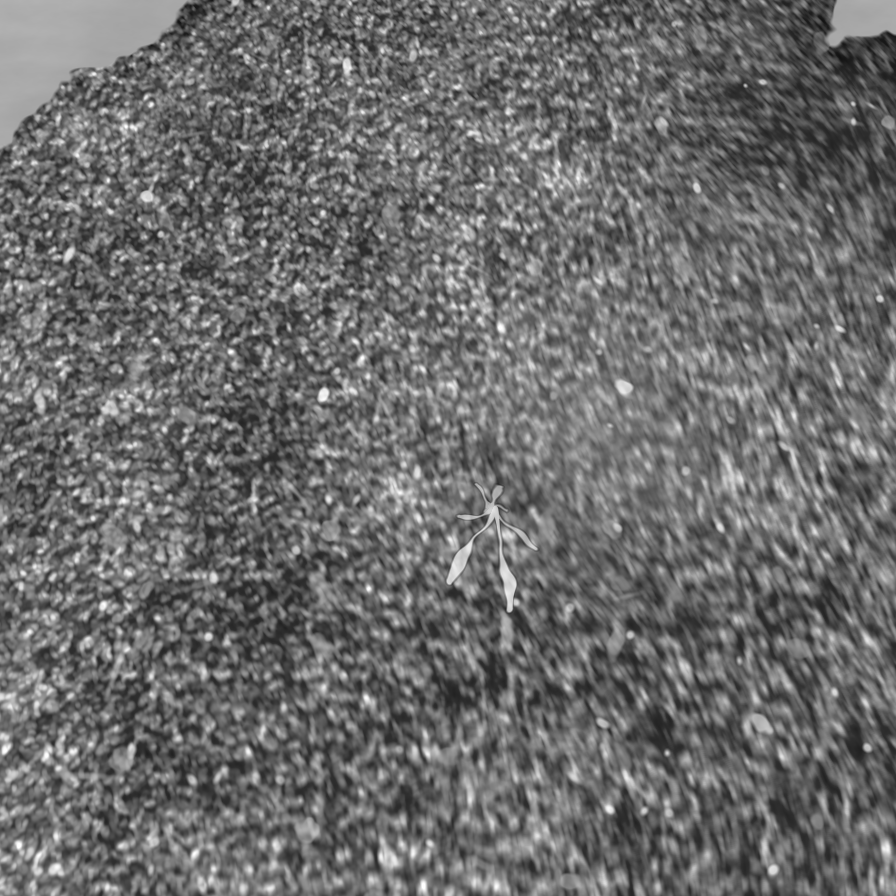
Give the GLSL for this texture, as a Shadertoy shader.

```glsl
// A heap of dark, crumbly soil seen at a slant, with pale floor in the top corners.
// Soft elliptical grains on two scales are smeared along a camera-shake direction,
// then strewn with pale flakes, twigs and one small forked root.
#define GRAIN_SIZE 0.0096
#define CONTRAST 0.93
#define SOIL_TONE 0.495
#define PATCH_DEPTH 0.28
#define CLUMP_DEPTH 0.16
#define SHAKE_MIN 0.003
#define SHAKE_MAX 0.014
#define FLOOR_TONE 0.65
#define ROOT_CENTER vec2(0.548, 0.432)
#define SHAKE_TAPS 7

float hash(vec2 p) {
    return fract(sin(dot(p, vec2(127.1, 311.7))) * 43758.5453);
}

vec2 hash2(vec2 p) {
    return vec2(hash(p), hash(p + 17.3));
}

mat2 turn(float a) {
    return mat2(cos(a), -sin(a), sin(a), cos(a));
}

float noise(vec2 p) {
    vec2 i = floor(p), f = fract(p);
    f = f * f * (3.0 - 2.0 * f);
    return mix(mix(hash(i), hash(i + vec2(1, 0)), f.x),
               mix(hash(i + vec2(0, 1)), hash(i + vec2(1, 1)), f.x), f.y);
}

float fbm(vec2 p) {
    float sum = 0.0, weight = 0.5;
    for (int i = 0; i < 4; i++) {
        sum += weight * noise(p);
        p = turn(0.6) * p * 2.03 + 5.7;
        weight *= 0.5;
    }
    return sum / 0.9375;
}

// Perspective: features grow towards the bottom edge
vec2 ground(vec2 p) {
    float scale = 1.3 - 0.5 * p.y;
    return vec2((p.x - 0.5) / scale, -log(scale) / 0.5) + 3.0;
}

// Soft blend of randomly turned elliptical grains with dark gaps
float grains(vec2 p) {
    vec2 cell = floor(p);
    float light = 0.0, total = 0.07;
    for (int y = -1; y <= 1; y++)
    for (int x = -1; x <= 1; x++) {
        vec2 id = cell + vec2(x, y);
        vec2 d = turn(6.28 * hash(id + 5.1)) * (p - id - 0.1 - 0.8 * hash2(id));
        d *= vec2(0.8, 1.25);
        float w = exp(-9.0 * dot(d, d));
        light += w * (0.12 + 0.88 * pow(hash(id + 9.4), 1.4));
        total += w;
    }
    return light / total;
}

float soil(vec2 p) {
    vec2 q = ground(p) / GRAIN_SIZE;
    return 0.58 * grains(q) + 0.42 * grains(turn(0.7) * q * 1.7);
}

// Scattered ragged ellipses: x is coverage, y is tone; shape holds half width and length
vec2 scatter(vec2 p, float size, float chance, vec2 shape, float lean, float spread) {
    vec2 q = ground(p) / size, id = floor(q);
    vec2 d = fract(q) - 0.35 - 0.3 * hash2(id + size);
    d = turn(lean + spread * (hash(id + 3.7) - 0.5)) * d;
    vec2 radius = shape * (0.4 + 0.6 * hash2(id + 8.2));
    float ragged = 0.5 * (noise(p * 130.0) - 0.5);
    float edge = (length(d / radius) - 1.0 + ragged) * min(radius.x, radius.y) * size;
    float keep = step(hash(id + 1.9), chance);
    return vec2(keep * smoothstep(0.0018, -0.0022, edge), hash(id + 6.6));
}

// Crooked limbs fan out around one point and swell at their tips
vec2 root(vec2 p) {
    vec2 best = vec2(0.0);
    p -= ROOT_CENTER;
    p += 0.008 * vec2(noise(p * 60.0 + 9.0) - 0.5, noise(p * 60.0 + 31.0) - 0.5);
    for (int i = 0; i < 7; i++) {
        float k = float(i), h = hash(vec2(k, 4.0)), g = hash(vec2(k, 7.0));
        float a = 3.4 + 0.79 * k + 0.6 * (g - 0.5);
        float len = 0.026 + 0.09 * max(0.0, -sin(a)) * (0.6 + 0.4 * h);
        vec2 d = turn(a) * (p - 0.012 * (vec2(h, g) - 0.5));
        float t = clamp(d.x / len, 0.0, 1.0);
        d.y += 0.018 * (g - 0.5) * sin(3.14 * t);
        float bulb = smoothstep(0.4, 0.75, t) * (1.0 - 0.6 * smoothstep(0.8, 1.0, t));
        float width = 0.002 + 0.0075 * h * bulb + 0.003 * (1.0 - smoothstep(0.0, 0.3, t));
        float cover = smoothstep(0.002, -0.002, length(d - vec2(t * len, 0.0)) - width);
        best = max(best, vec2(cover, cover * (0.7 + 0.2 * h)));
    }
    return best;
}

void mainImage(out vec4 fragColor, in vec2 fragCoord) {
    vec2 p = fragCoord / iResolution.y;

    // Smear grows to the right and towards the bottom
    float shake = smoothstep(0.3, 1.0, p.x * 0.75 + 0.4 * (1.0 - p.y));
    float heading = -1.35 + 0.45 * p.y + 0.5 * (noise(p * 6.0) - 0.5);
    vec2 smear = mix(SHAKE_MIN, SHAKE_MAX, shake) * vec2(cos(heading), sin(heading));
    float grain = 0.0;
    for (int i = 0; i < SHAKE_TAPS; i++)
        grain += soil(p + smear * (float(i) / float(SHAKE_TAPS - 1) - 0.5));
    grain /= float(SHAKE_TAPS);

    // Broad hollows, clumps, a hazy patch and a shaded upper right
    vec2 to_haze = p - vec2(0.67, 0.5), to_shade = p - vec2(0.93, 0.85);
    float haze = exp(-50.0 * dot(to_haze, to_haze));
    float shade = exp(-30.0 * dot(to_shade, to_shade));
    float gain = CONTRAST * (1.0 + 0.35 * shake) * (1.0 - 0.35 * haze - 0.3 * shade);
    float tone = SOIL_TONE + gain * (grain - 0.41);
    tone += PATCH_DEPTH * (fbm(p * 7.0 + 2.0) - 0.5) + CLUMP_DEPTH * (fbm(p * 27.0) - 0.5);
    tone += 0.06 * haze - 0.09 * shade;
    tone += 0.3 * max(tone - 0.6, 0.0);
    tone = max(tone, 0.12 + 0.35 * tone);

    // Strewn matter: twigs, dull chips, bright specks and flakes
    float rough = 0.4 * (grain - 0.4);
    vec2 twig = scatter(p, 0.085, 0.25, vec2(0.3, 0.04), 0.9, 3.0);
    vec2 chip = scatter(p, 0.057, 0.14, vec2(0.18, 0.32), 0.2, 1.4);
    vec2 speck = scatter(p, 0.027, 0.07, vec2(0.17, 0.24), 0.2, 1.8);
    vec2 flake = scatter(p, 0.081, 0.14, vec2(0.1, 0.2), 0.2, 1.2);
    tone = mix(tone, 0.45 + 0.3 * twig.y + rough, 0.75 * twig.x);
    tone = mix(tone, 0.54 + 0.14 * chip.y + rough, 0.75 * chip.x);
    tone = mix(tone, 0.7 + 0.25 * speck.y + rough, 0.9 * speck.x);
    tone = mix(tone, 0.78 + 0.18 * flake.y + rough, 0.95 * flake.x);
    vec2 limb = root(p);
    tone = mix(tone, limb.y + rough, limb.x);

    // Pale floor beyond the ragged rim of the heap
    float rim = max(p.y - 0.845 - 0.7 * p.x, min(p.x - 0.925, p.y - 0.948));
    rim += 0.035 * (noise(p * 24.0) - 0.5) + 0.012 * (noise(p * 90.0) - 0.5);
    float floor_tone = FLOOR_TONE + 0.06 * (fbm(p * vec2(25.0, 60.0)) - 0.5) + 0.25 * max(rim, 0.0);
    tone -= 0.09 * smoothstep(-0.07, 0.0, rim);
    tone = mix(tone, floor_tone, smoothstep(-0.003, 0.004, rim));

    fragColor = vec4(vec3(clamp(tone, 0.0, 1.0)), 1.0);
}
```
